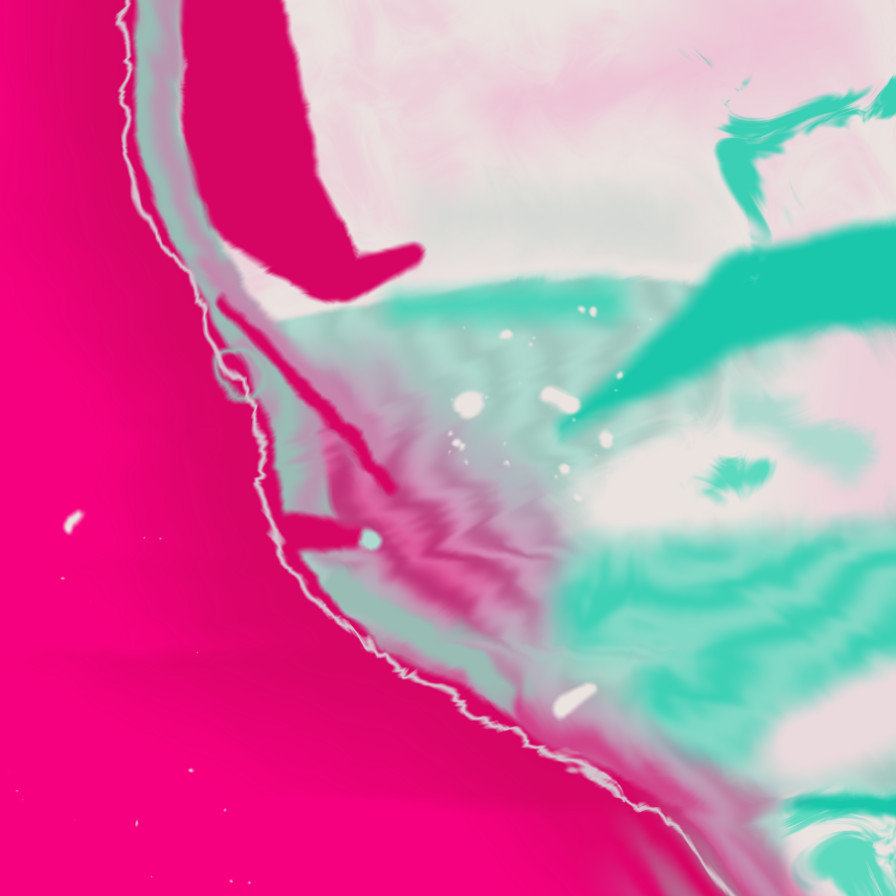
Give the GLSL for this background, as a WebGL 1 fragment shader.

```glsl
precision highp float;
// Poured paint: a magenta field meets pale, turquoise and mauve pools on a curved shore.
// Tapered strokes and a bent shoreline, warped by layered sines, are laid over
// one another like wet paint, with lace, ribbons and droplets on top.
uniform vec2 u_resolution;

const vec3 MAGENTA = vec3(.97, 0, .5);
const vec3 CRIMSON = vec3(.84, .02, .39);
const vec3 PALE = vec3(.92, .89, .88);
const vec3 BLUSH = vec3(.93, .77, .84);
const vec3 MIST = vec3(.68, .85, .81);
const vec3 SAGE = vec3(.6, .74, .71);
const vec3 TEAL = vec3(.1, .78, .67);
const vec3 AQUA = vec3(.36, .85, .75);
const vec3 MAUVE = vec3(.78, .52, .68);
const vec3 ROSE = vec3(.82, .26, .54);

vec2 p;    // warped position
vec3 col;  // paint so far

float hash(float n) { return fract(sin(n * 91.7) * 4375.8); }

// Layered, folded sines, roughly -1 to 1
float fluid(vec2 q) {
  float sum = 0., amp = .6;
  for (int i = 0; i < 5; i++) {
    q = mat2(.8, .6, -.6, .8) * q * 1.7 + sin(q.yx * 1.3) + 1.7;
    sum += amp * sin(q.x) * cos(q.y);
    amp *= .65;
  }
  return sum;
}

// Distance to a stroke from ends.xy to ends.zw with tapering radius
float stroke(vec4 ends, float ra, float rb) {
  vec2 ab = ends.zw - ends.xy, ap = p - ends.xy;
  float h = clamp(dot(ap, ab) / dot(ab, ab), 0., 1.);
  return length(ap - ab * h) - mix(ra, rb, h);
}

void lay(vec3 paint, float d, float soft) {
  col = mix(col, paint, smoothstep(soft, -soft, d));
}

// Smooth stroke, and one with a rough edge
void brush(vec3 paint, vec4 ends, float ra, float rb, float soft) {
  lay(paint, stroke(ends, ra, rb), soft);
}
void scumble(vec3 paint, vec4 ends, float ra, float rb, float rough, float soft) {
  lay(paint, stroke(ends, ra, rb) + rough, soft);
}

// Horizontal place of the magenta shore at height y
float shore(float y) {
  float t = 1. - y;
  return .156 + .25 * (max(t - .15, 0.) + max(t - .22, 0.)) - .3 * max(t - .48, 0.)
    + .6 * max(t - .62, 0.) + 1.2 * max(t - .73, 0.) - 1.2 * max(t - .9, 0.);
}

void main() {
  vec2 uv = gl_FragCoord.xy / u_resolution;
  float broad = fluid(uv * 5.), fine = fluid(uv * 24.);
  p = uv + .009 * vec2(broad, fluid(uv * 6. + 9.)) + .003 * fine;
  float slope = (shore(p.y - .01) - shore(p.y + .01)) / .02;
  float d = (p.x - shore(p.y)) / sqrt(1. + slope * slope);
  float grain = sin(95. * d + 4. * broad + 9. * p.x);

  // Pale cloud, lilac on the left and blushing on the right
  col = mix(PALE, BLUSH, smoothstep(-.3, .7, broad + .4 * fine) * .6);
  scumble(BLUSH, vec4(.58, .88, .9, .97), .04, .05, .03 * fine, .06);
  scumble(mix(PALE, SAGE, .25), vec4(.5, .76, .74, .74), .03, .04, .02 * fine, .05);

  // Misty pool with a turquoise rim, fading into mauve
  float rim = p.y - .66 - .025 * sin((p.x - .4) * 6.);
  lay(PALE, abs(rim - .012) - .008, .01);
  lay(mix(MIST, SAGE, .3 + .3 * grain), rim, .005);
  brush(mix(AQUA, TEAL, .3), vec4(.45, .655, .67, .66), .016, .02, .024);
  scumble(MAUVE + .05 * grain, vec4(.38, .5, .54, .36), .08, .09, .01 * grain, .07);
  scumble(ROSE + .06 * grain, vec4(.35, .49, .5, .345), .035, .045, .015 * grain, .05);

  // Pale wedge with aqua stains
  vec3 wedge = mix(PALE, BLUSH, smoothstep(.83, .98, p.x) * .6);
  scumble(wedge, vec4(.69, .435, .95, .52), .055, .11, .015 * fine, .035);
  scumble(MIST, vec4(.84, .55, .95, .49), .02, .025, .01 * fine, .02);
  scumble(AQUA, vec4(.79, .455, .85, .475), .012, .015, .02 * fine, .016);

  // Lower turquoise current and its pale islands
  float current = min(stroke(vec4(.68, .33, 1, .34), .065, .065),
    stroke(vec4(.78, .23, 1, .28), .07, .09));
  float drift = sin(75. * (p.y - .35 * p.x) + 5. * broad);
  lay(mix(AQUA, mix(TEAL, MIST, .5 + .5 * drift), .45), current, .03);
  brush(mix(PALE, BLUSH, .3), vec4(.9, .17, 1, .21), .045, .05, .025);
  lay(mix(PALE, AQUA, smoothstep(-.5, .4, fine)), max(p.y - .115, .88 - p.x), .012);
  brush(TEAL, vec4(.9, .105, 1, .1), .006, .012, .006);

  // Strong turquoise streak and its splatter
  brush(TEAL, vec4(1, .695, .84, .67), .06, .05, .014);
  brush(TEAL, vec4(.84, .67, .63, .52), .05, .005, .014);
  float spray = min(stroke(vec4(.84, .73, .81, .93), .03, .005),
    stroke(vec4(.86, .83, 1, .9), .005, .03));
  lay(mix(AQUA, TEAL, .5), spray + .055 * fluid(uv * 19.) + .012, .018);

  // Magenta lobe
  float lobe = min(stroke(vec4(.255, 1.04, .285, .81), .05, .073),
    min(stroke(vec4(.285, .8, .37, .7), .07, .035),
    stroke(vec4(.38, .69, .46, .715), .026, .012)));
  lay(CRIMSON, lobe, .005);

  // Mauve bands by the shore, sage ribbons and magenta threads
  float low = smoothstep(.35, .2, p.y) * smoothstep(.09, .01, d);
  col = mix(col, mix(MAUVE, ROSE, .5 + .5 * grain), low);
  scumble(SAGE, vec4(.38, .345, .57, .225), .018, .016, .01 * grain, .014);
  lay(mix(SAGE, MAUVE, .35 + .35 * grain), max(abs(d - .024) - .028, .42 - p.y), .006);
  brush(MAUVE, vec4(.23, .71, .41, .5), .008, .022, .012);
  brush(CRIMSON, vec4(.25, .67, .35, .55), .006, .009, .005);
  brush(CRIMSON, vec4(.35, .55, .44, .455), .009, .008, .005);

  // Magenta field with pale lace along its shore
  vec3 field = mix(MAGENTA, CRIMSON, smoothstep(-.24, 0., d + .02 * broad));
  float bruise = smoothstep(.16, 0., length(p - vec2(.8, .02)));
  lay(mix(field, SAGE, bruise * (.3 + .3 * grain)), d, .005);
  brush(CRIMSON, vec4(.33, .405, .4, .4), .025, .008, .006);
  lay(SAGE, abs(stroke(vec4(.262, .59, .272, .575), .022, .02)) - .003, .005);
  lay(mix(BLUSH, SAGE, .3), abs(d + .012 + .013 * fluid(uv * 13.)) - .003, .003);

  // Droplets in the pool and glints in the field
  for (int i = 0; i < 36; i++) {
    float n = float(i) + 1., size = pow(hash(n + 70.), 2.);
    vec2 spot = vec2(hash(n), hash(n + 37.));
    lay(PALE, length(p - vec2(.5, .44) - spot * vec2(.24, .22)) - .009 * size, .003);
    lay(BLUSH, length(p - spot * vec2(.28, .42)) - .005 * size + .002, .002);
  }
  lay(PALE, length(p - vec2(.52, .545)) - .016, .004);
  lay(MIST, length(p - vec2(.41, .398)) - .012, .004);
  brush(PALE, vec4(.612, .555, .638, .545), .009, .01, .004);
  brush(PALE, vec4(.632, .21, .66, .228), .011, .007, .004);
  brush(PALE, vec4(.082, .415, .094, .43), .006, .004, .004);
  gl_FragColor = vec4(col, 1);
}
```
